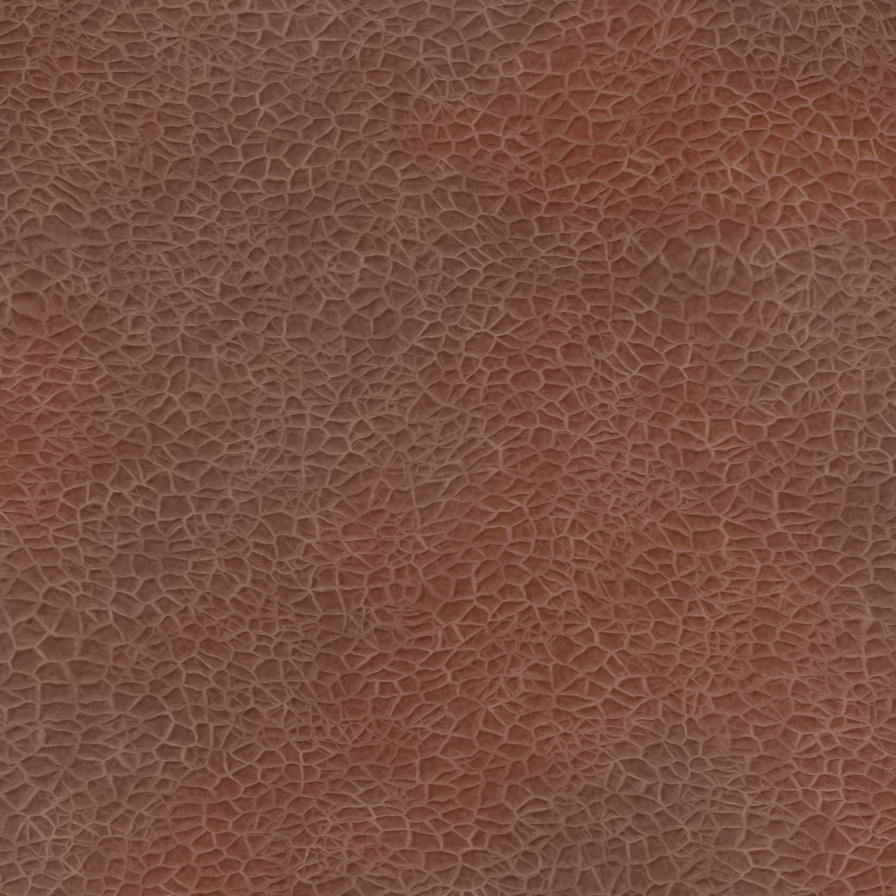
Write a three.js fragment shader that draws this texture.

```glsl
// Brown grained leather: two warped, flattened Voronoi nets form pale creases
// with a shaded lip on one side, laid over fine grain and broad patches of
// redder, greyer, lighter and darker dye.

#define BASE_COLOR   vec3(0.437, 0.277, 0.217)
#define CREASE_COLOR vec3(0.61, 0.465, 0.40)
#define RED_SHIFT    vec3(0.030, -0.014, -0.034)
#define MAIN_CELLS   vec2(35.0, 53.0)
#define FINE_CELLS   vec2(45.0, 60.0)
#define MAIN_CREASE  0.78
#define FINE_CREASE  0.50
#define LIP_SHADE    0.055
#define PATCH_TONE   0.085
#define GRAIN_TONE   0.085

varying vec2 vUv;

float hash(vec2 p) {
  vec3 q = fract(p.xyx * 0.1031);
  q += dot(q, q.yzx + 33.33);
  return fract((q.x + q.y) * q.z);
}

vec2 hash2(vec2 p) {
  return vec2(hash(p), hash(p + vec2(71.0, 19.0)));
}

float noise(vec2 p) {
  vec2 i = floor(p);
  vec2 f = fract(p);
  f = f * f * (3.0 - 2.0 * f);
  float low = mix(hash(i), hash(i + vec2(1.0, 0.0)), f.x);
  float high = mix(hash(i + vec2(0.0, 1.0)), hash(i + 1.0), f.x);
  return mix(low, high, f.y);
}

float fbm(vec2 p) {
  float sum = 0.0;
  float amp = 0.5;
  for (int i = 0; i < 4; i++) {
    sum += amp * noise(p);
    p = p * 2.03 + 17.0;
    amp *= 0.5;
  }
  return sum / 0.9375;
}

vec2 noiseOffset(vec2 p) {
  return vec2(noise(p), noise(p + 43.0)) - 0.5;
}

// Bends the nets so that their rows wander and the creases are ragged.
vec2 warp(vec2 uv) {
  return uv + 0.045 * noiseOffset(uv * 5.0)
            + 0.014 * noiseOffset(uv * 19.0 + 7.0)
            + 0.004 * noiseOffset(uv * 95.0 + 3.0);
}

// x: distance to the nearest cell border, yz: direction towards it.
vec3 cellBorder(vec2 p) {
  vec2 cell = floor(p);
  vec2 f = fract(p);
  vec2 nearest = vec2(0.0);
  float best = 8.0;
  for (int y = -1; y <= 1; y++) {
    for (int x = -1; x <= 1; x++) {
      vec2 g = vec2(float(x), float(y));
      vec2 r = g + hash2(cell + g) - f;
      if (dot(r, r) < best) {
        best = dot(r, r);
        nearest = r;
      }
    }
  }
  vec3 border = vec3(8.0, 0.0, 0.0);
  for (int y = -2; y <= 2; y++) {
    for (int x = -2; x <= 2; x++) {
      vec2 g = vec2(float(x), float(y));
      vec2 r = g + hash2(cell + g) - f;
      vec2 across = r - nearest;
      if (dot(across, across) > 0.0001) {
        vec2 n = normalize(across);
        float d = 0.5 * dot(nearest + r, n);
        if (d < border.x) border = vec3(d, n);
      }
    }
  }
  return border;
}

// x: pale crease line, y: signed shading of the lip beside it.
vec2 crease(vec2 p) {
  vec3 border = cellBorder(p);
  float line = 1.0 - smoothstep(0.015, 0.135, border.x);
  float lip = smoothstep(0.03, 0.13, border.x) * (1.0 - smoothstep(0.13, 0.42, border.x));
  return vec2(line, -lip * dot(border.yz, vec2(-0.35, 0.94)));
}

void main() {
  vec2 uv = vUv;
  vec2 bent = warp(uv);

  // Broad dye patches
  float tone = PATCH_TONE * (fbm(uv * vec2(3.2, 4.2) + 5.0) - 0.5);
  float redness = 3.0 * (fbm(uv * vec2(2.8, 3.6) + 31.0) - 0.5);
  vec3 color = BASE_COLOR + tone + RED_SHIFT * redness;

  // Fine grain
  float grain = 0.6 * noise(uv * 210.0) + 0.4 * noise(uv * 390.0 + 11.0);
  color += GRAIN_TONE * (grain - 0.5);

  // Creases fade in and out and break into specks
  vec2 mainNet = crease(bent * MAIN_CELLS);
  vec2 fineNet = crease((bent + 0.12 * uv.yx) * FINE_CELLS + 23.0);
  float mainFade = MAIN_CREASE * mix(0.45, 1.15, noise(uv * 38.0 + 9.0));
  float fineFade = FINE_CREASE * smoothstep(0.2, 0.8, noise(uv * 27.0 + 57.0));
  float speck = mix(0.65, 1.15, noise(uv * 260.0 + 81.0));
  float line = max(mainNet.x * mainFade, fineNet.x * fineFade) * speck;
  color += LIP_SHADE * (mainNet.y + fineNet.y * fineFade);
  color = mix(color, CREASE_COLOR + tone, clamp(line, 0.0, 1.0));

  gl_FragColor = vec4(color, 1.0);
}
```
